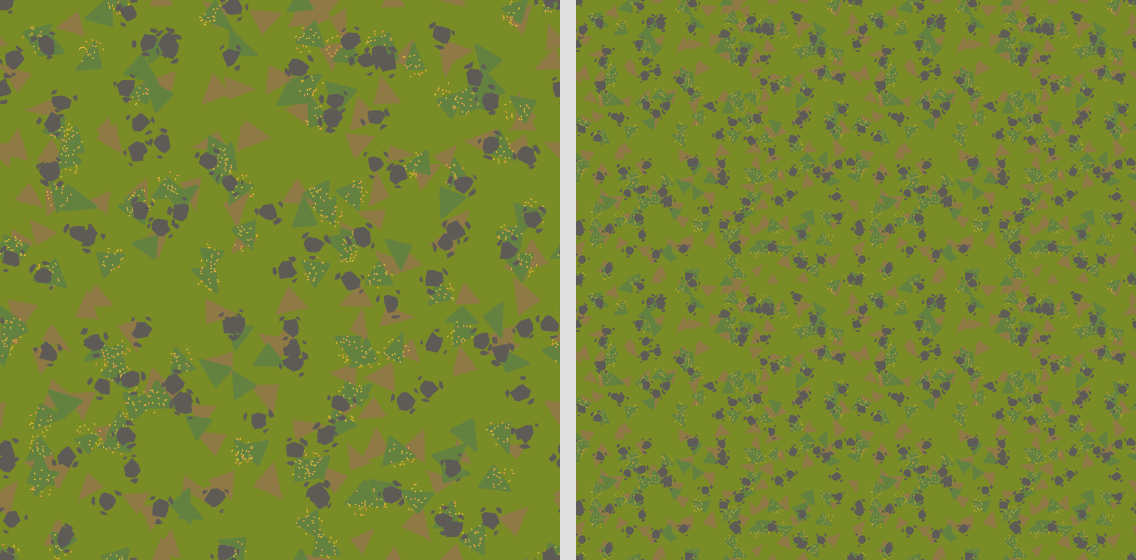
Left, the tile; right, the same tile 2 across and 2 down.
Give the GLSL for this pattern, as a Shadertoy shader.

```glsl
// Tiling moss field with scattered triangular leaves, pollen flecks and cracked stones.
#define LEAF_CELLS 11.0
#define STONE_CELLS 10.0
#define JITTER 0.3
#define DRY_SIZE 0.0335
#define LEAF_SIZE 0.0300
#define LEAF_ROUND 0.0030
#define STONE_SIZE 0.0178
#define CHIP_SIZE 0.0088
#define POLLEN_SHARE 0.68
#define POLLEN_SPREAD 0.024
#define POLLEN_COUNT 18

const float TAU = 6.28319;
const vec3 MOSS = vec3(0.48, 0.55, 0.15);
const vec3 LEAF = vec3(0.39, 0.51, 0.25);
const vec3 DRY = vec3(0.56, 0.48, 0.27);
const vec3 STONE = vec3(0.37, 0.355, 0.34);
const vec3 YELLOW = vec3(0.88, 0.74, 0.20);
const vec3 ORANGE = vec3(0.95, 0.60, 0.28);

// Integer hash: three values in 0..1 for a cell and a key.
vec3 hash3(vec2 cell, float key) {
    uvec3 v = uvec3(cell, key) * 1664525u + 1013904223u;
    for (int i = 0; i < 2; i++) {
        v.x += v.y * v.z;
        v.y += v.z * v.x;
        v.z += v.x * v.y;
        v ^= v >> 16u;
    }
    return vec3(v >> 8u) * exp2(-24.0);
}

vec2 polar(float angle) { return vec2(cos(angle), sin(angle)); }

// Offset from the scattered centre of a cell; the cell may lie outside the tile.
vec2 fromCentre(vec2 uv, vec2 cell, float cells, float key) {
    vec2 shift = hash3(mod(cell, cells), key).xy;
    return uv - (cell + mix(vec2(-JITTER), vec2(1.0 + JITTER), shift)) / cells;
}

vec2 corner(int i, int sides, float size, float wobble, vec2 id, float key) {
    vec3 h = hash3(id, key + float(i));
    float turn = (float(i) + (h.x - 0.5) * wobble) / float(sides);
    return size * mix(0.68, 1.16, h.y) * polar(TAU * (turn + hash3(id, key).z));
}

// Signed distance to an irregular polygon.
float polygon(vec2 p, int sides, float size, float wobble, vec2 id, float key) {
    vec2 a = corner(sides - 1, sides, size, wobble, id, key);
    float nearest = 1.0, side = 1.0;
    for (int i = 0; i < sides; i++) {
        vec2 b = corner(i, sides, size, wobble, id, key);
        vec2 edge = a - b, w = p - b;
        vec2 gap = w - edge * clamp(dot(w, edge) / dot(edge, edge), 0.0, 1.0);
        nearest = min(nearest, dot(gap, gap));
        bvec3 c = bvec3(p.y >= b.y, p.y < a.y, edge.x * w.y > edge.y * w.x);
        if (all(c) || all(not(c))) side = -side;
        a = b;
    }
    return side * sqrt(nearest);
}

float triangles(vec2 uv, float size, float key) {
    float d = 1.0;
    for (int k = 0; k < 9; k++) {
        vec2 cell = floor(uv * LEAF_CELLS) + vec2(k % 3 - 1, k / 3 - 1);
        vec2 p = fromCentre(uv, cell, LEAF_CELLS, key);
        if (length(p) > size * 1.5) continue;
        d = min(d, polygon(p, 3, size, 0.4, mod(cell, LEAF_CELLS), key + 10.0));
    }
    return d;
}

// Clusters of tiny grains on most leaves: distance and tint.
vec2 pollen(vec2 uv, float key) {
    vec2 best = vec2(1.0, 0.0);
    for (int k = 0; k < 9; k++) {
        vec2 cell = floor(uv * LEAF_CELLS) + vec2(k % 3 - 1, k / 3 - 1);
        vec2 id = mod(cell, LEAF_CELLS);
        vec3 cluster = hash3(id, key + 30.0);
        vec2 p = fromCentre(uv, cell, LEAF_CELLS, key) - (cluster.xy - 0.5) * 0.02;
        if (cluster.z > POLLEN_SHARE || length(p) > POLLEN_SPREAD * 1.2) continue;
        for (int i = 0; i < POLLEN_COUNT; i++) {
            vec3 h = hash3(id, key + 40.0 + float(i));
            vec2 q = p - POLLEN_SPREAD * sqrt(h.x) * polar(TAU * h.y);
            vec2 axis = polar(TAU * h.z);
            float along = clamp(dot(q, axis), -0.0008, 0.0008);
            float d = length(q - axis * along) - 0.0010;
            if (d < best.x) best = vec2(d, fract(h.z * 7.0));
        }
    }
    return best;
}

// Jagged stones, each with three flat chips around it.
float stones(vec2 uv, float key) {
    float d = 1.0;
    for (int k = 0; k < 9; k++) {
        vec2 cell = floor(uv * STONE_CELLS) + vec2(k % 3 - 1, k / 3 - 1);
        vec2 id = mod(cell, STONE_CELLS);
        vec2 p = fromCentre(uv, cell, STONE_CELLS, key);
        if (length(p) > 0.042) continue;
        d = min(d, polygon(p, 9, STONE_SIZE, 0.8, id, key + 10.0));
        for (int i = 0; i < 3; i++) {
            vec3 h = hash3(id, key + 30.0 + float(i));
            vec2 axis = polar(TAU * (float(i) + 0.7 * h.x) / 3.0);
            vec2 q = vec2(dot(p, axis) - mix(0.021, 0.026, h.y), dot(p, vec2(-axis.y, axis.x)));
            float size = CHIP_SIZE * mix(0.6, 1.2, h.z);
            d = min(d, polygon(q * vec2(1.8, 1.0), 5, size, 0.7, id, key + 40.0 + 10.0 * float(i)) / 1.8);
        }
    }
    return d;
}

void mainImage(out vec4 fragColor, in vec2 fragCoord) {
    vec2 uv = fragCoord / iResolution.xy;
    float scale = min(iResolution.x, iResolution.y);
    vec2 grain = pollen(uv, 300.0);
    vec4 d = vec4(triangles(uv, DRY_SIZE, 100.0), triangles(uv, LEAF_SIZE, 300.0) - LEAF_ROUND,
                  grain.x, stones(uv, 500.0));
    vec4 cover = clamp(0.5 - d * scale, 0.0, 1.0);

    // Layers from the ground up.
    vec3 color = mix(MOSS, DRY, cover.x);
    color = mix(color, LEAF, cover.y);
    color = mix(color, mix(YELLOW, ORANGE, smoothstep(0.4, 0.9, grain.y)), cover.z);
    color = mix(color, STONE, cover.w);
    fragColor = vec4(color, 1.0);
}
```
